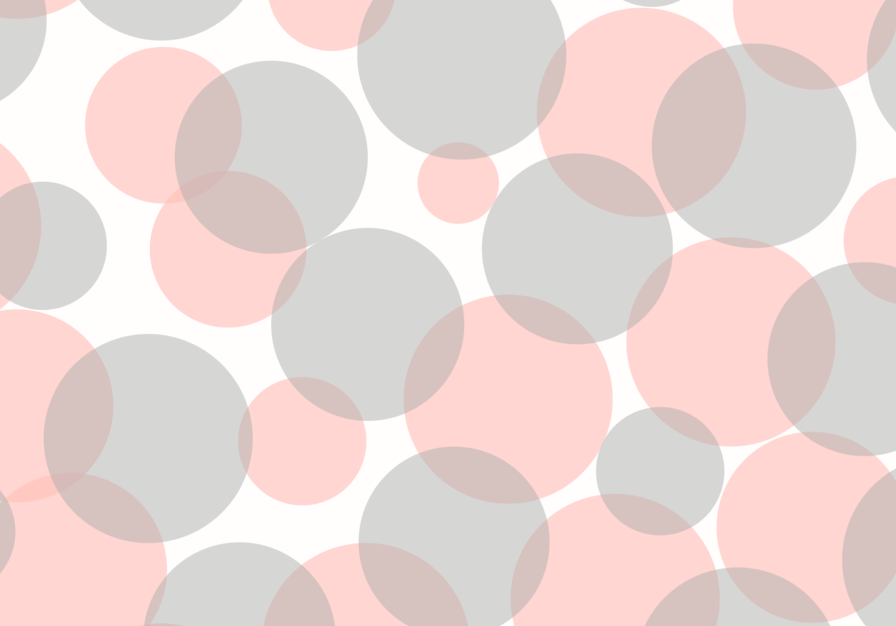
A Shadertoy shader for this pattern:

```glsl
// Translucent pink and grey discs scattered over a white ground.

const vec3 GROUND = vec3(1.0, 0.995, 0.994);
const vec4 PINK = vec4(1.0, 0.765, 0.735, 0.68);   // colour, opacity
const vec4 GREY = vec4(0.68, 0.68, 0.68, 0.5);
const float CELL_SIZE = 0.25;                      // in canvas heights
const float JITTER = 0.32;
const float SWAY = 0.2;

vec2 hash22(vec2 p) {
    vec3 q = fract(p.xyx * vec3(0.1031, 0.1030, 0.0973));
    q += dot(q, q.yzx + 33.33);
    return fract((q.xx + q.yz) * q.zy);
}

// Pink and grey cells alternate like a checkerboard: 0 = pink, 1 = grey
float cellParity(vec2 cell) {
    return mod(cell.x + cell.y, 2.0);
}

// Jittered disc centre; pink discs also sway towards their grey neighbours
vec2 discCentre(vec2 cell) {
    vec2 jitter = JITTER * (hash22(cell + 57.0) - 0.5);
    vec2 sway = SWAY * vec2(sin(cell.y * 0.9), cos(cell.x * 0.9));
    return cell + 0.5 + jitter + sway * (1.0 - cellParity(cell));
}

// A few fixed sizes, spread evenly over the cells
float wantedRadius(vec2 cell) {
    float pick = fract(dot(cell, vec2(0.7549, 0.5698)));
    if (pick < 0.55) return 0.668;
    if (pick < 0.72) return 0.61;
    if (pick < 0.92) return 0.41;
    return 0.26;
}

// Limit the radius by the nearest disc of the same colour
float discRadius(vec2 cell, vec2 centre, float reach) {
    float nearest = 4.0;
    for (int i = 0; i < 4; i++) {
        vec2 diagonal = vec2(i % 2, i / 2) * 2.0 - 1.0;
        nearest = min(nearest, distance(centre, discCentre(cell + diagonal)));
    }
    return min(wantedRadius(cell), reach * nearest);
}

// Blend all discs of one colour over the base
vec3 paintDiscs(vec3 base, vec2 p, float parity, vec4 paint, float reach, float blur) {
    vec2 home = floor(p);
    for (int y = -1; y <= 1; y++) {
        for (int x = -1; x <= 1; x++) {
            vec2 cell = home + vec2(x, y);
            if (cellParity(cell) != parity) continue;
            vec2 centre = discCentre(cell);
            float edge = distance(p, centre) - discRadius(cell, centre, reach);
            float cover = 1.0 - smoothstep(-blur, blur, edge);
            base = mix(base, paint.rgb, paint.a * cover);
        }
    }
    return base;
}

void mainImage(out vec4 fragColor, in vec2 fragCoord) {
    // Tilted grid coordinates hide the rows
    vec2 uv = fragCoord / iResolution.y;
    float tilt = 0.36;
    mat2 turn = mat2(cos(tilt), sin(tilt), -sin(tilt), cos(tilt));
    vec2 p = turn * uv / CELL_SIZE + 20.0;
    float blur = 0.9 / (iResolution.y * CELL_SIZE);

    // Grey lies over pink; only pink discs may overlap each other
    vec3 colour = paintDiscs(GROUND, p, 0.0, PINK, 0.56, blur);
    colour = paintDiscs(colour, p, 1.0, GREY, 0.5, blur);
    fragColor = vec4(colour, 1.0);
}
```
